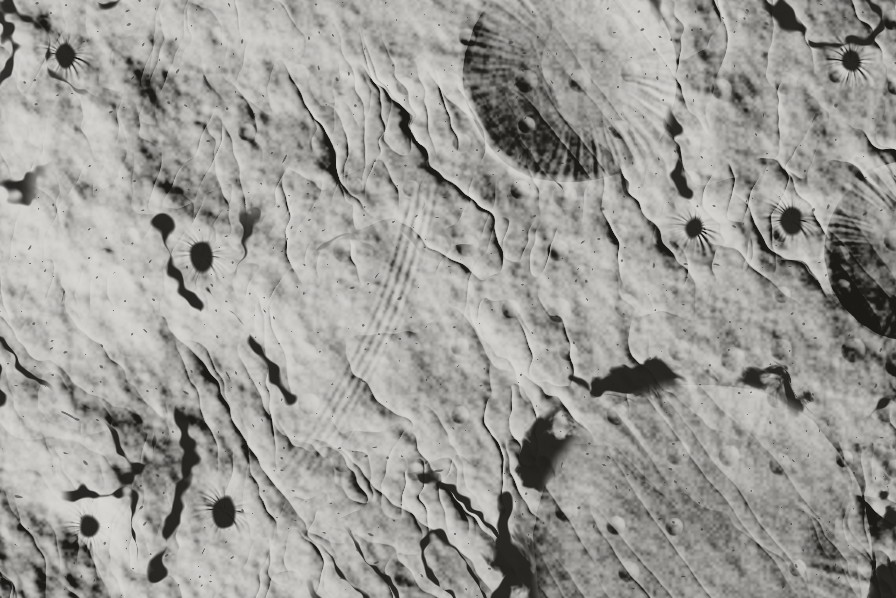
A Shadertoy shader for this texture:

```glsl
// A pale, cratered plaster crust under low light from the upper right.
// One height field (lumps, folds, domes, blisters, pits) is lit by its slope
// toward the light; crevices, pits and pinholes then sink into shadow.

const vec2  LIGHT     = vec2(0.755, 0.656);
const float STEP      = 0.0028;  // sampling distance for the slope
const float RELIEF    = 1.2;
const float EXPOSURE  = 0.05;
const float WHITE     = 0.85;    // brightest tone
const float SHADOW    = 0.10;    // darkest tone
const float LUMPS     = 0.22;
const float FOLDS     = 0.021;
const float GRAIN     = 0.8;
const float PIT_FREQ  = 4.0;
const float BUMP_FREQ = 11.0;
const float WOBBLE    = 0.22;    // unevenness of dome outlines
const vec3  TINT      = vec3(0.004, 0.0, -0.011);

// Domes: centre, radius, height; a high power gives a flat plateau.
const vec4 DOMES[3] = vec4[3](vec4(0.96, 0.87, 0.18, 0.15),
                              vec4(1.53, 0.58, 0.15, 0.125),
                              vec4(1.18, 0.08, 0.285, 0.055));
const float DOME_POWER[3] = float[3](2.0, 2.0, 6.0);

// Main crevices, from end to end.
const vec4 CREVICES[6] = vec4[6](vec4(0.27, 0.61, 0.37, 0.46), vec4(0.39, 0.50, 0.53, 0.37),
                                 vec4(1.10, 1.00, 1.17, 0.70), vec4(0.29, 0.33, 0.30, 0.08),
                                 vec4(0.87, 0.17, 0.82, 0.00), vec4(0.98, 0.38, 1.12, 0.33));

float hash(vec2 p) {
    vec3 q = fract(p.xyx * 0.1031);
    q += dot(q, q.yzx + 33.33);
    return fract((q.x + q.y) * q.z);
}

float noise(vec2 p) {
    vec2 i = floor(p), f = fract(p);
    f = f * f * (3.0 - 2.0 * f);
    return mix(mix(hash(i), hash(i + vec2(1, 0)), f.x),
               mix(hash(i + vec2(0, 1)), hash(i + vec2(1, 1)), f.x), f.y);
}

float fbm(vec2 p) {
    float sum = 0.0, amp = 0.5;
    for (int i = 0; i < 5; i++) {
        sum += amp * noise(p);
        p = mat2(1.6, 1.2, -1.2, 1.6) * p + 17.3;
        amp *= 0.5;
    }
    return sum;
}

vec2 jitter(vec2 p) { return vec2(noise(p), noise(p + 31.0)) - 0.5; }

vec2 warp(vec2 p) {
    return p + 0.10 * jitter(p * 4.0) + 0.028 * jitter(p * 17.0) + 0.011 * jitter(p * 47.0);
}

// Noise stretched along a direction; freq is across, then along it.
float stretched(vec2 p, vec2 dir, vec2 freq) {
    return noise(vec2(dot(p, vec2(dir.y, -dir.x)), dot(p, dir)) * freq);
}

float fold(vec2 p, vec2 dir, vec2 freq) {
    return pow(1.0 - abs(2.0 * stretched(p, dir, freq) - 1.0), 4.0);
}

// Offset from the scattered point of this cell, and its random id.
vec3 scatter(vec2 p, float freq) {
    vec2 cell = floor(p * freq);
    vec2 shift = vec2(hash(cell + 7.0), hash(cell + 19.0)) - 0.5;
    return vec3(p - (cell + 0.5 + 0.45 * shift) / freq, hash(cell + 41.0));
}

float segment(vec2 p, vec2 a, vec2 b) {
    vec2 ab = b - a;
    return length(p - a - ab * clamp(dot(p - a, ab) / dot(ab, ab), 0.0, 1.0));
}

float domeCover(vec2 p) {
    float cover = 0.0;
    for (int i = 0; i < 3; i++)
        cover = max(cover, smoothstep(1.05, 0.93, length(p - DOMES[i].xy) / DOMES[i].z));
    return cover;
}

float height(vec2 p) {
    vec2 q = warp(p), s = mix(p, q, WOBBLE);
    float cover = domeCover(s), rough = smoothstep(0.65, 0.15, q.x);
    float h = LUMPS * (fbm(p * 5.0) - 0.48) * (1.0 + 0.3 * rough - 0.45 * cover);
    h += 0.02 * rough * noise(q * 30.0);

    // Crumpled skin: folds at several scales and angles
    for (int i = 0; i < 4; i++) {
        float k = float(i), scale = 1.0 + 0.5 * k;
        float mask = smoothstep(0.38, 0.65, noise(p * 5.0 + 11.0 * k)) * (1.0 - 0.5 * rough) * (1.0 - 0.8 * cover);
        h += FOLDS / scale * mask * fold(q + k, normalize(vec2(0.8 - 0.35 * k, -1.0)), vec2(13.0, 4.5) * scale);
    }
    h += 0.003 * cover * fold(s, vec2(0.6, -0.8), vec2(36.0, 3.0));

    // Domes with radial streaks at the rim
    for (int i = 0; i < 3; i++) {
        vec2 o = s - DOMES[i].xy;
        float d = length(o) / DOMES[i].z;
        h += DOMES[i].w * max(0.0, 1.0 - pow(d, DOME_POWER[i]));
        float rim = smoothstep(0.4, 0.95, d) * smoothstep(1.4, 1.0, d);
        h += 0.008 * rim * noise(20.0 * o / max(length(o), 1e-4) + d * 3.0);
    }

    // Blisters, denser to the right
    vec3 bump = scatter(p, BUMP_FREQ);
    float b = max(0.0, 1.0 - dot(bump.xy, bump.xy) / mix(0.0002, 0.00045, fract(bump.z * 37.0)));
    h += 0.012 * pow(b, 1.4) * step(bump.z, mix(0.08, 0.6, smoothstep(0.4, 0.9, p.x - bump.x)));

    // Fibrous mounds around the pits
    vec3 pit = scatter(p, PIT_FREQ);
    float pd = length(pit.xy);
    float fibre = noise(8.0 * pit.xy / max(pd, 1e-4) + pd * 40.0 + pit.z * 50.0);
    h += 0.026 * smoothstep(0.068, 0.015, pd) * (0.9 + 0.3 * fibre) * step(pit.z, 0.5) * (1.0 - cover);

    // Long curved drag marks
    float arc = length(p - vec2(-0.38, 0.887)) - 1.12 + 0.02 * noise(p * 6.0);
    float span = smoothstep(0.13, 0.22, p.y) * smoothstep(0.72, 0.62, p.y);
    return h + 0.003 * cos(arc * 420.0) * smoothstep(0.034, 0.015, abs(arc)) * span;
}

// Depth of shadow in crevices, pits and pinholes.
float deepShade(vec2 p) {
    vec2 q = warp(p), s = mix(p, q, WOBBLE);
    float ragged = noise(p * 24.0), fine = noise(p * 65.0);
    float crack = abs(stretched(q, vec2(0.5, -0.87), vec2(16.0, 6.0)) - 0.5) + 0.1 * (fine - 0.4);
    float deep = smoothstep(0.06, 0.02, crack) * smoothstep(0.56, 0.7, noise(p * 5.0 + 23.0));
    for (int i = 0; i < 6; i++) {
        float d = segment(q, CREVICES[i].xy, CREVICES[i].zw);
        deep = max(deep, smoothstep(0.004, -0.003, d - 0.026 * (ragged - 0.3) - 0.01 * (fine - 0.5)));
    }
    float ring = abs(length(s - DOMES[2].xy) / DOMES[2].z - 1.08);
    deep = max(deep, smoothstep(0.52, 0.6, fbm(q * 13.0) - 1.2 * max(0.0, ring - 0.04)));
    vec3 pit = scatter(p, PIT_FREQ);
    float edge = length(pit.xy * vec2(1.15, 0.9)) + 0.013 * (ragged - 0.5) + 0.007 * (fine - 0.5);
    float radius = 0.015 + 0.022 * pit.z;
    deep = max(deep, smoothstep(radius + 0.003, radius - 0.005, edge) * step(pit.z, 0.5)) * (1.0 - domeCover(s));
    vec3 hole = scatter(q, 44.0);
    float size = mix(0.001, 0.0034, fract(hole.z * 53.0));
    return max(deep, 0.55 * smoothstep(size, 0.4 * size, length(hole.xy)) * step(hole.z, 0.25));
}

void mainImage(out vec4 fragColor, in vec2 fragCoord) {
    vec2 p = fragCoord / iResolution.y;
    float light = EXPOSURE + RELIEF * (height(p) - height(p + LIGHT * STEP)) / STEP;
    light += mix(0.55, -0.4, p.x / 1.5) + 0.8 * (noise(p * 3.5) - 0.5);
    light += GRAIN * (noise(p * 190.0) - 0.5) - 0.3 * domeCover(p);

    // Film-like curve: bright tones saturate, dark tones reach a soft floor
    float tone = WHITE - 0.205 * exp(-0.7 * max(light, -3.0));
    tone = SHADOW + log(1.0 + exp((tone - SHADOW) * 12.0)) / 12.0;
    tone = mix(tone, SHADOW + 0.02, 0.95 * deepShade(p));
    fragColor = vec4(tone + TINT, 1.0);
}
```
